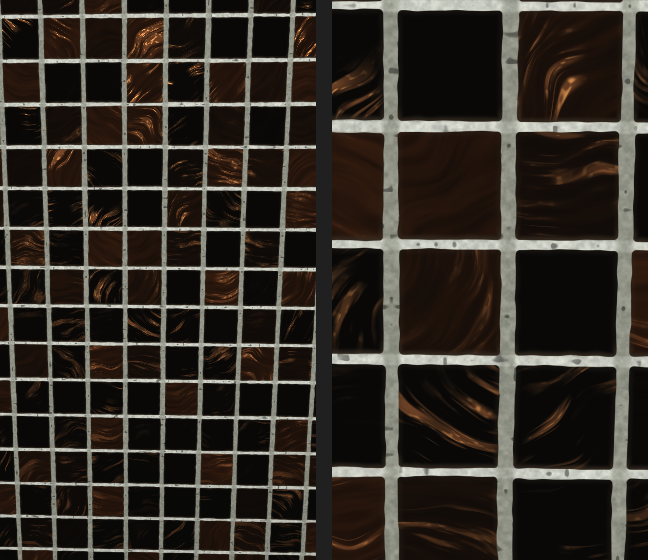
Left: the whole. Right: its middle third, enlarged.
A WebGL 2 fragment shader for this texture:

```glsl
#version 300 es
precision highp float;
// Glass mosaic wall: dark square tiles with copper swirls, set in pale grout.
// A projective map gives the receding grid; each cell hashes its own tint,
// swirl direction and glitter, and a rounded box separates tile from grout.

uniform vec2 u_resolution;
out vec4 outColor;

#define PITCH vec2(0.0751, 0.0812)      // cell size at the first joint, in canvas heights
#define ORIGIN vec2(0.222, 0.0286)      // crossing of joints that anchors the grid
#define RECEDE 0.168                    // shrink of the cells towards the bottom
#define TILE_HALF vec2(0.438, 0.457)    // half tile size within its cell
#define CORNER 0.035
#define SWIRL_SCALE vec2(1.7, 13.0)     // streak frequency along and across
#define BROWN_SHARE 0.5

const vec3 BLACK_GLASS = vec3(0.035, 0.032, 0.028);
const vec3 BROWN_GLASS = vec3(0.20, 0.105, 0.055);
const vec3 COPPER = vec3(0.50, 0.30, 0.17);
const vec3 GOLD = vec3(0.92, 0.66, 0.36);
const vec3 GROUT_GREY = vec3(0.56, 0.57, 0.52);
const vec3 GROUT_LIT = vec3(0.79, 0.80, 0.76);

float hash(vec2 p) {
    vec3 q = fract(vec3(p.xyx) * 0.1031);
    q += dot(q, q.yzx + 33.33);
    return fract((q.x + q.y) * q.z);
}

float noise(vec2 p) {
    vec2 i = floor(p), f = fract(p);
    f = f * f * (3.0 - 2.0 * f);
    return mix(mix(hash(i), hash(i + vec2(1, 0)), f.x),
               mix(hash(i + vec2(0, 1)), hash(i + vec2(1, 1)), f.x), f.y);
}

float fbm(vec2 p) {
    float sum = 0.0, amp = 0.55;
    for (int i = 0; i < 3; i++) {
        sum += amp * noise(p);
        p = p * 2.03 + 17.0;
        amp *= 0.5;
    }
    return sum;
}

float roundBox(vec2 p, vec2 halfSize, float r) {
    vec2 d = abs(p) - halfSize + r;
    return length(max(d, 0.0)) + min(max(d.x, d.y), 0.0) - r;
}

// Wall coordinates: whole numbers fall on the joints, y runs downwards.
vec2 wallGrid(vec2 p, float w) {
    vec2 d = p - ORIGIN;
    d.x -= 0.003 * p.y;
    d.y -= d.x * mix(-0.008, 0.024, p.y);
    return d / (PITCH * w);
}

vec3 glass(vec2 f, vec2 id, float height) {
    vec2 seed = id * 7.31 + 40.0;
    float brown = smoothstep(1.0 - BROWN_SHARE - 0.1, 1.0, hash(id + 3.7));
    float swirled = smoothstep(0.22, 0.75, hash(id + 19.2));
    float shine = mix(0.45, 1.15, height) * (0.6 + 0.7 * hash(id + 51.0));

    // Bent, stretched noise draws the streaks
    float angle = mix(-1.25, 0.75, hash(id + 8.4));
    float c = cos(angle), s = sin(angle);
    vec2 v = mat2(c, -s, s, c) * f;
    v.y += (hash(id + 27.0) - 0.5) * 1.5 * v.x * v.x;
    v.y += 0.22 * (noise(v * 2.5 + seed) - 0.5);
    float streak = fbm(v * SWIRL_SCALE + seed);
    float patches = smoothstep(0.28, 0.72, noise(f * 2.6 + seed.yx));
    float strands = smoothstep(0.50, 0.74, streak) * patches * swirled;
    float hair = smoothstep(0.80, 0.97, noise(v * vec2(2.0, 30.0) + seed)) * patches * swirled;

    vec3 col = mix(BLACK_GLASS, BROWN_GLASS, brown * (0.35 + 0.8 * streak));
    col = mix(col, COPPER, clamp(strands * shine * 0.85, 0.0, 1.0));
    col += COPPER * hair * shine * 0.55;

    // Metallic flecks along the streaks
    float fleck = smoothstep(0.55, 0.95, noise(v * vec2(18.0, 45.0) + seed));
    col += GOLD * fleck * strands * shine * height * 0.9;
    return col;
}

vec3 grout(vec2 g, vec2 f) {
    float level = smoothstep(0.435, 0.465, abs(f.y));
    float crossing = smoothstep(0.40, 0.46, abs(f.x));
    vec3 col = mix(GROUT_GREY, GROUT_LIT, level * (1.0 - 0.65 * crossing));
    float grain = fbm(g * 22.0 + 90.0) - 0.48;
    float pit = smoothstep(0.84, 0.95, noise(g * 13.0 + 60.0));
    return col * (1.0 + 0.32 * grain) * (1.0 - 0.4 * pit);
}

void main() {
    vec2 p = vec2(gl_FragCoord.x, u_resolution.y - gl_FragCoord.y) / u_resolution.y;
    float w = 1.0 - RECEDE * (p.y - ORIGIN.y);
    vec2 g = wallGrid(p, w);
    vec2 id = floor(g), f = fract(g) - 0.5;
    float pixel = 1.0 / (u_resolution.y * PITCH.x * w);

    // Hand-set tiles: small shifts, turns and uneven edges
    vec2 shift = vec2(hash(id + 11.0), hash(id + 23.0)) - 0.5;
    float turn = (hash(id + 35.0) - 0.5) * 0.024;
    vec2 t = f + shift * 0.022 + turn * vec2(-f.y, f.x);
    float d = roundBox(t, TILE_HALF, CORNER) + 0.018 * (noise(g * 9.0 + 70.0) - 0.5);
    float cover = smoothstep(0.7, -0.7, d / pixel);

    // Thin dull rim, strongest along the lower edge
    vec3 tile = glass(t, id, 1.0 - p.y);
    float rim = smoothstep(-0.06, 0.0, d) * mix(0.25, 0.8, smoothstep(0.3, 0.45, t.y));
    tile = mix(tile, vec3(0.21, 0.17, 0.13), rim);

    vec3 col = mix(grout(g, f), tile, cover);
    col *= mix(1.0, 0.92, smoothstep(0.6, 1.0, p.y));
    outColor = vec4(clamp(col, 0.0, 1.0), 1.0);
}
```
